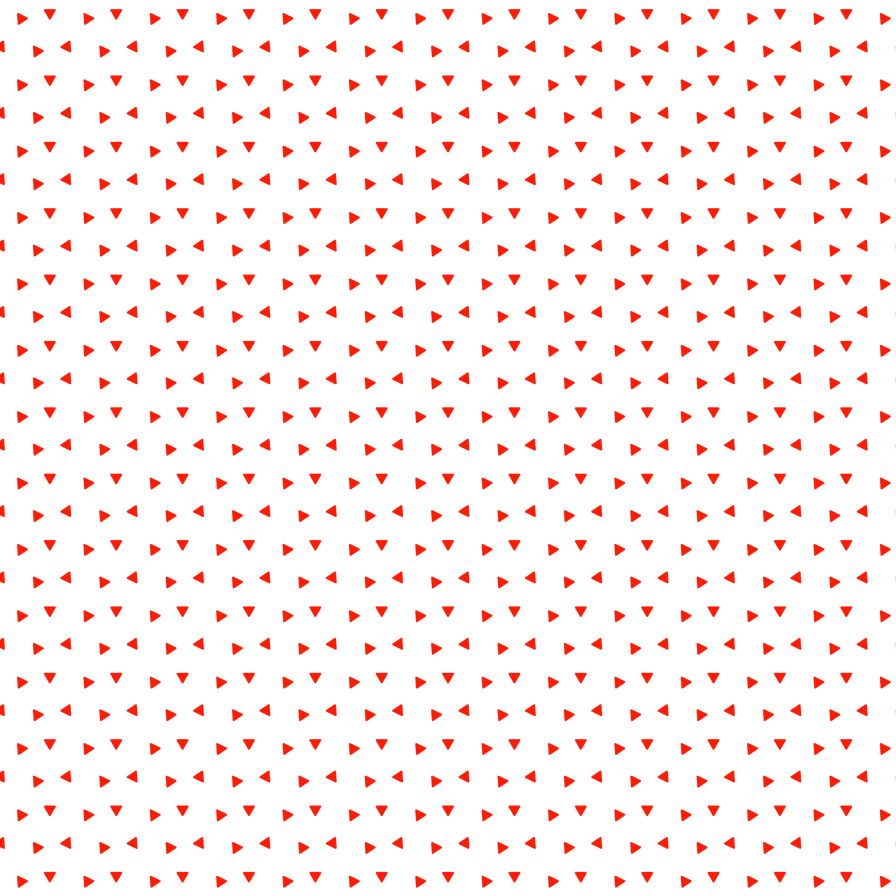
Write a Shadertoy shader that draws this pattern.

```glsl
// Small red rounded triangles scattered on white in a square repeat.
// Each cell holds four equilateral triangles: two pointing right, one left
// and one down, drawn with a signed distance function on wrapped coordinates.

// Distance to an equilateral triangle with its tip towards +y.
float triangleDistance(vec2 p, float halfSide) {
    const float k = sqrt(3.0);
    p.x = abs(p.x) - halfSide;
    p.y += halfSide / k;
    if (p.x + k * p.y > 0.0) p = vec2(p.x - k * p.y, -k * p.x - p.y) * 0.5;
    p.x -= clamp(p.x, -2.0 * halfSide, 0.0);
    return -length(p) * sign(p.y);
}

// Rounded triangle repeated once per cell, its tip at the given angle.
float repeatedTriangle(vec2 p, vec2 centre, float degrees) {
    vec2 offset = fract(p - centre + 0.5) - 0.5;
    float angle = radians(degrees);
    vec2 tip = vec2(cos(angle), sin(angle));
    vec2 local = vec2(dot(offset, vec2(-tip.y, tip.x)), dot(offset, tip));
    return triangleDistance(local, 0.0727) - 0.016;
}

void mainImage(out vec4 fragColor, in vec2 fragCoord) {
    // Cell units, measured rightwards and downwards from the top left.
    float cells = 13.5;
    vec2 p = vec2(fragCoord.x, iResolution.y - fragCoord.y) / iResolution.y * cells;
    float pixel = cells / iResolution.y;

    // Four triangles per cell.
    float d = repeatedTriangle(p, vec2(0.320, 0.282), -4.0);
    d = min(d, repeatedTriangle(p, vec2(0.559, 0.773), -4.0));
    d = min(d, repeatedTriangle(p, vec2(1.010, 0.703), 176.0));
    d = min(d, repeatedTriangle(p, vec2(0.751, 0.195), 90.0));

    // Red over white with a soft one-pixel edge.
    float ink = 1.0 - smoothstep(-0.75 * pixel, 0.75 * pixel, d);
    fragColor = vec4(mix(vec3(1.0), vec3(1.0, 0.11, 0.02), ink), 1.0);
}
```
